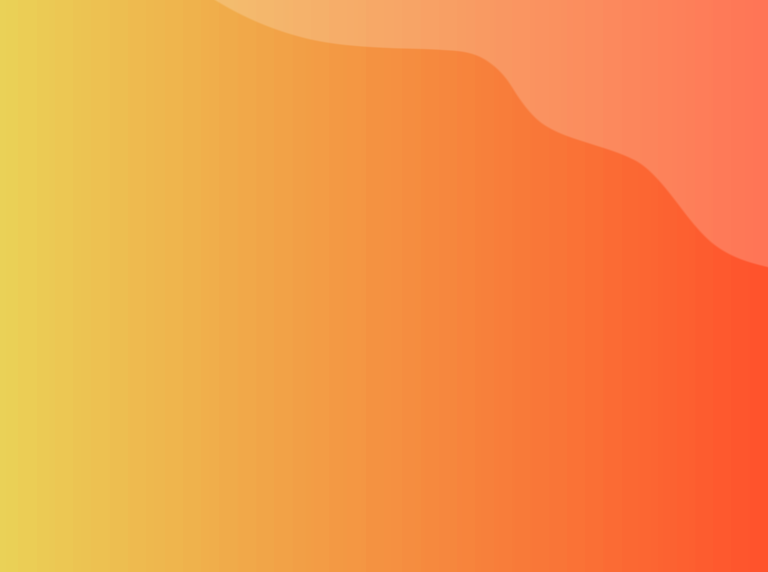
Write a WebGL 2 fragment shader that draws this background.

```glsl
#version 300 es
precision highp float;
// A warm yellow to red gradient, split into faint vertical bands, with a
// pale wavy veil over the top right corner. The veil's edge is a cubic
// Hermite curve giving its depth below the top for each x.
uniform vec2 u_resolution;
out vec4 fragColor;

// Each knot holds x, depth and slope of the veil's edge.
const int KNOTS = 12;
const vec3 edgeKnots[KNOTS] = vec3[KNOTS](
  vec3(0.280, 0.000, 0.83), vec3(0.391, 0.0645, 0.36),
  vec3(0.501, 0.0836, 0.07), vec3(0.573, 0.0871, 0.09),
  vec3(0.638, 0.110, 1.00), vec3(0.667, 0.153, 2.20),
  vec3(0.710, 0.2195, 0.83), vec3(0.768, 0.251, 0.44),
  vec3(0.827, 0.2805, 0.70), vec3(0.885, 0.3606, 1.78),
  vec3(0.931, 0.4286, 1.00), vec3(1.000, 0.467, 0.33));

float hash(float n) {
  return fract(sin(n * 127.1) * 43758.5453);
}

float hermite(vec3 a, vec3 b, float x) {
  float width = b.x - a.x;
  float t = (x - a.x) / width;
  float s = t * t * (3.0 - 2.0 * t);
  float bend = t * (1.0 - t) * (a.z * (1.0 - t) - b.z * t) * width;
  return mix(a.y, b.y, s) + bend;
}

float veilDepth(float x) {
  float depth = (x - edgeKnots[0].x) * edgeKnots[0].z;
  for (int i = 0; i < KNOTS - 1; i++) {
    if (x >= edgeKnots[i].x) depth = hermite(edgeKnots[i], edgeKnots[i + 1], x);
  }
  return depth;
}

// Position along the gradient, held nearly flat inside each uneven band.
float bandedPosition(float x) {
  float column = floor(x * 42.0);
  float centre = (column + 0.5 + 0.7 * (hash(column) - 0.5)) / 42.0;
  return mix(x, centre, 0.75);
}

void main() {
  vec2 uv = gl_FragCoord.xy / u_resolution;

  // Banded horizontal gradient
  vec3 yellow = vec3(0.918, 0.820, 0.340);
  vec3 red = vec3(1.000, 0.320, 0.170);
  vec3 color = mix(yellow, red, bandedPosition(uv.x));

  // Translucent white veil with a smoothed edge
  float inside = veilDepth(uv.x) - (1.0 - uv.y);
  float soft = max(fwidth(inside), 0.0001);
  float veil = smoothstep(-soft, soft, inside);
  color = mix(color, vec3(1.0), 0.2 * veil);

  fragColor = vec4(color, 1.0);
}
```
